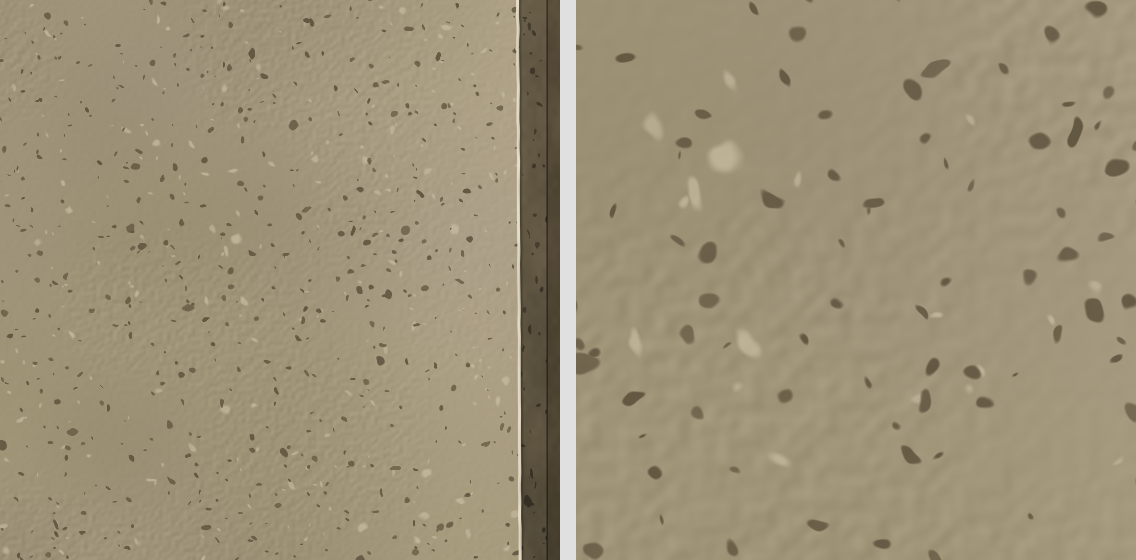
Left, the full canvas; right, a detail of the centre.
Reproduce this texture procedurally as a three.js fragment shader.

```glsl
// Speckled stone-like slab seen face on, with a bright worn edge on the right
// and a shaded, seamed side beyond it. Chips are jittered, warped ellipses on
// hashed grids; the faint surface relief is a directional noise difference.
#define CHIP_AMOUNT 0.40
#define CHIP_SOFTNESS 0.0013
#define CHIP_WARP 0.0042
#define RELIEF_SCALE 135.0
#define RELIEF_STRENGTH 0.055
#define EDGE_X 0.9285
#define EDGE_TILT 0.004
#define EDGE_WIDTH 0.0027
#define SEAM_X 0.977

varying vec2 vUv;

const vec3 BASE_DARK = vec3(0.595, 0.550, 0.445);
const vec3 BASE_LIGHT = vec3(0.685, 0.635, 0.530);
const vec3 CHIP_COLOR = vec3(0.375, 0.330, 0.245);
const vec3 PALE_COLOR = vec3(0.785, 0.740, 0.635);
const vec3 RIM_COLOR = vec3(0.910, 0.870, 0.780);
const vec3 SIDE_COLOR = vec3(0.385, 0.345, 0.265);
const vec3 FAR_COLOR = vec3(0.325, 0.285, 0.210);

float hash(vec2 p) {
  vec3 q = fract(vec3(p.xyx) * 0.1031);
  q += dot(q, q.yzx + 33.33);
  return fract((q.x + q.y) * q.z);
}

float noise(vec2 p) {
  vec2 i = floor(p);
  vec2 f = fract(p);
  f = f * f * (3.0 - 2.0 * f);
  vec2 e = vec2(1.0, 0.0);
  return mix(mix(hash(i), hash(i + e.xy), f.x),
             mix(hash(i + e.yx), hash(i + e.xx), f.x), f.y);
}

// Coverage of scattered chips: grid density, largest radius, share of cells filled
float chips(vec2 p, float density, float radius, float share, float soft, float seed) {
  vec2 home = floor(p * density);
  vec2 warp = vec2(noise(p * 115.0 + seed), noise(p * 115.0 + seed + 40.0)) - 0.5;
  float cover = 0.0;
  for (int j = -1; j <= 1; j++) {
    for (int i = -1; i <= 1; i++) {
      vec2 cell = home + vec2(float(i), float(j));
      vec2 key = cell + seed + 100.0;
      vec2 center = (cell + vec2(hash(key), hash(key + 17.3))) / density;
      float clump = 0.55 + 0.9 * noise(center * 7.0 + seed);
      float present = step(hash(key + 31.7), share * clump);
      // Directions lean down to the right but vary widely
      float angle = -0.7 + 2.6 * (hash(key + 47.1) - 0.5);
      float c = cos(angle);
      float s = sin(angle);
      vec2 q = p - center + warp * CHIP_WARP;
      q = vec2(c * q.x + s * q.y, c * q.y - s * q.x);
      q.y *= mix(1.0, 2.6, hash(key + 59.9));
      float size = radius * mix(0.5, 1.0, hash(key + 71.3));
      float shape = 1.0 - smoothstep(-soft, soft, length(q) - size);
      float depth = mix(0.72, 1.0, hash(key + 83.9));
      cover = max(cover, present * shape * depth);
    }
  }
  return cover;
}

float darkChips(vec2 p) {
  float large = chips(p, 14.0, 0.0100, CHIP_AMOUNT * 0.8, CHIP_SOFTNESS, 3.0);
  float medium = chips(p, 25.0, 0.0066, CHIP_AMOUNT, CHIP_SOFTNESS, 11.0);
  float small = chips(p, 38.0, 0.0040, CHIP_AMOUNT * 0.6, CHIP_SOFTNESS, 23.0);
  return max(large, max(medium, small));
}

// Fine bumps lit from the upper left, fading out in smooth patches
float relief(vec2 p) {
  vec2 q = p * RELIEF_SCALE;
  float bump = noise(q) - noise(q + vec2(-0.45, 0.35));
  float rough = smoothstep(0.25, 0.65, noise(p * 4.5 + 8.0));
  rough *= 1.0 - 0.65 * smoothstep(0.65, 0.85, p.x);
  return bump * mix(0.2, 1.0, rough);
}

vec3 slabFace(vec2 p) {
  float light = 0.10 + 0.62 * smoothstep(0.40, 0.95, p.x) + 0.24 * p.y;
  light += 0.16 * smoothstep(0.4, 0.0, p.y) * smoothstep(0.5, 0.0, p.x);
  light += 0.30 * (noise(p * 5.0) - 0.5);
  vec3 color = mix(BASE_DARK, BASE_LIGHT, clamp(light, 0.0, 1.0));
  color.b += 0.025 * (noise(p * 3.5 + 20.0) - 0.5);
  color += RELIEF_STRENGTH * relief(p);
  float pale = chips(p, 17.0, 0.0090, 0.24, 0.0035, 61.0);
  pale = max(pale, chips(p, 34.0, 0.0042, 0.14, 0.0022, 77.0));
  color = mix(color, PALE_COLOR, pale * 0.75);
  return mix(color, CHIP_COLOR, darkChips(p) * 0.95);
}

vec3 slabSide(vec2 p) {
  float beyond = smoothstep(SEAM_X - 0.001, SEAM_X + 0.001, p.x);
  vec3 color = mix(SIDE_COLOR, FAR_COLOR, beyond);
  color *= 0.86 + 0.18 * p.y + 0.16 * (noise(p * vec2(25.0, 9.0)) - 0.3);
  color += 0.025 * (noise(p * vec2(110.0, 70.0)) - 0.5);
  float flecks = darkChips(p * vec2(1.25, 0.85) + vec2(0.31, 0.12));
  color *= 1.0 - 0.40 * flecks * (1.0 - beyond);
  float seam = 1.0 - smoothstep(0.0005, 0.0022, abs(p.x - SEAM_X));
  return color * (1.0 - 0.40 * seam);
}

void main() {
  float edge = EDGE_X - EDGE_TILT * vUv.y + 0.0012 * (noise(vec2(2.0, vUv.y * 38.0)) - 0.5);
  float across = vUv.x - edge;
  vec3 color = mix(slabFace(vUv), slabSide(vUv), smoothstep(-0.001, 0.001, across));
  // Dark contact line beside the bright rim
  color *= 1.0 - 0.28 * smoothstep(0.0, 0.002, across) * smoothstep(0.009, 0.003, across);
  float rim = 1.0 - smoothstep(EDGE_WIDTH - 0.0012, EDGE_WIDTH + 0.0012, abs(across));
  color = mix(color, RIM_COLOR, rim * (0.82 + 0.18 * noise(vec2(9.0, vUv.y * 24.0))));
  gl_FragColor = vec4(color, 1.0);
}
```
